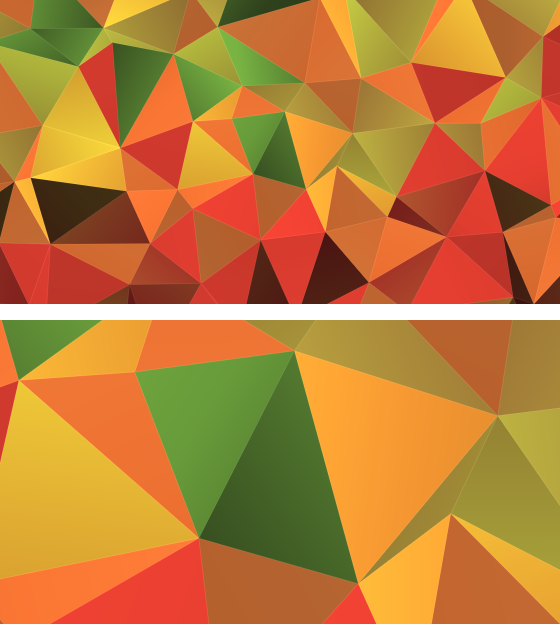
Top: the whole. Bottom: its middle third, enlarged.
Reproduce this background procedurally as a Shadertoy shader.

```glsl
#define ROWS 5.0        // mesh cells per canvas height
#define JITTER 0.84     // random vertex displacement, in cells
#define WARP 0.16       // wavy vertex displacement, in cells
#define GRADIENT 0.35   // tone change across a facet
#define SEAM 0.05       // brightness of the hairline seams
#define SEED 17.0

vec3 hash3(vec3 p) {
    p = fract((p + SEED) * vec3(0.1031, 0.1030, 0.0973));
    p += dot(p, p.yxz + 33.33);
    return fract((p.xxy + p.yxx) * p.zyx);
}

float cross2(vec2 a, vec2 b) { return a.x * b.y - a.y * b.x; }

vec2 meshVertex(vec2 cell) {
    vec2 jitter = hash3(vec3(cell, 5.0)).xy - 0.5;
    return cell + JITTER * jitter + WARP * sin(cell.yx * 1.9 + vec2(0.5, 2.0));
}

// Facet colour: families run from green through amber and red to dark brown
vec3 facetColor(vec2 p, vec2 center, vec3 id) {
    const vec3 toneA[6] = vec3[6](
        vec3(0.20, 0.28, 0.12), vec3(0.64, 0.49, 0.22), vec3(0.99, 0.61, 0.20),
        vec3(0.98, 0.46, 0.20), vec3(0.95, 0.26, 0.20), vec3(0.56, 0.15, 0.13));
    const vec3 toneB[6] = vec3[6](
        vec3(0.43, 0.64, 0.24), vec3(0.67, 0.69, 0.23), vec3(0.89, 0.76, 0.21),
        vec3(0.70, 0.39, 0.19), vec3(0.72, 0.20, 0.16), vec3(0.46, 0.33, 0.14));
    const float limits[5] = float[5](0.06, 0.22, 0.39, 0.61, 0.84);

    vec3 h = hash3(id);
    vec3 g = hash3(id + 41.0);

    // Warmer towards the bottom and right, with a green pocket in the middle
    vec2 uv = center / (ROWS * vec2(iResolution.x / iResolution.y, 1.0));
    vec2 pocket = (uv - vec2(0.54, 0.53)) / vec2(0.12, 0.17);
    float place = 1.0 - uv.y + 0.16 * (uv.x - 0.35) - 0.6 * exp(-dot(pocket, pocket));
    float r = 0.5 * (h.x + clamp(place, 0.0, 1.0));
    float rank = r < 0.5 ? 2.0 * r * r : 1.0 - 2.0 * (1.0 - r) * (1.0 - r);

    int family = 0;
    for (int i = 0; i < 5; i++) family += int(rank > limits[i]);

    float angle = 6.2832 * g.x;
    float slope = dot(p - center, vec2(cos(angle), sin(angle)));
    float tone = clamp(h.y + GRADIENT * slope, 0.0, 1.0);
    float shade = family == 5 ? mix(0.45, 1.25, h.z) : mix(0.94, 1.06, h.z);
    return mix(toneA[family], toneB[family], tone) * shade * (1.0 + 0.12 * slope);
}

// Signed distance to the line through a and b, positive on its right
float edgeDistance(vec2 p, vec2 a, vec2 b) {
    return cross2(p - a, normalize(b - a));
}

// Adds an antialiased triangle to the coverage-weighted sum
void addFacet(inout vec4 sum, vec2 p, vec2 a, vec2 b, vec2 c, vec3 id, float px) {
    float side = cross2(b - a, c - a) < 0.0 ? -1.0 : 1.0;
    float d = max(side * edgeDistance(p, a, b),
              max(side * edgeDistance(p, b, c), side * edgeDistance(p, c, a)));
    float coverage = clamp(0.5 - d / px, 0.0, 1.0);
    if (coverage <= 0.0) return;
    vec3 color = facetColor(p, (a + b + c) / 3.0, id);
    color += SEAM * smoothstep(-px, 0.0, d);
    sum += vec4(color, 1.0) * coverage;
}

void mainImage(out vec4 fragColor, in vec2 fragCoord) {
    float px = ROWS / iResolution.y;
    vec2 p = fragCoord * px;
    vec4 sum = vec4(0.0);

    for (int y = -1; y <= 1; y++)
    for (int x = -1; x <= 1; x++) {
        vec2 cell = floor(p) + vec2(x, y);
        vec2 a = meshVertex(cell);
        vec2 b = meshVertex(cell + vec2(1.0, 0.0));
        vec2 c = meshVertex(cell + vec2(1.0, 1.0));
        vec2 d = meshVertex(cell + vec2(0.0, 1.0));

        // Split along the shorter diagonal that stays inside the quad
        bool acInside = min(cross2(b - a, c - a), cross2(c - a, d - a)) > 0.0;
        bool bdInside = min(cross2(b - a, d - a), cross2(c - b, d - b)) > 0.0;
        bool useAC = acInside && (!bdInside || distance(a, c) < distance(b, d));
        if (useAC) {
            addFacet(sum, p, a, b, c, vec3(cell, 1.0), px);
            addFacet(sum, p, a, c, d, vec3(cell, 2.0), px);
        } else {
            addFacet(sum, p, a, b, d, vec3(cell, 1.0), px);
            addFacet(sum, p, b, c, d, vec3(cell, 2.0), px);
        }
    }
    fragColor = vec4(sum.rgb / max(sum.a, 0.001), 1.0);
}
```
